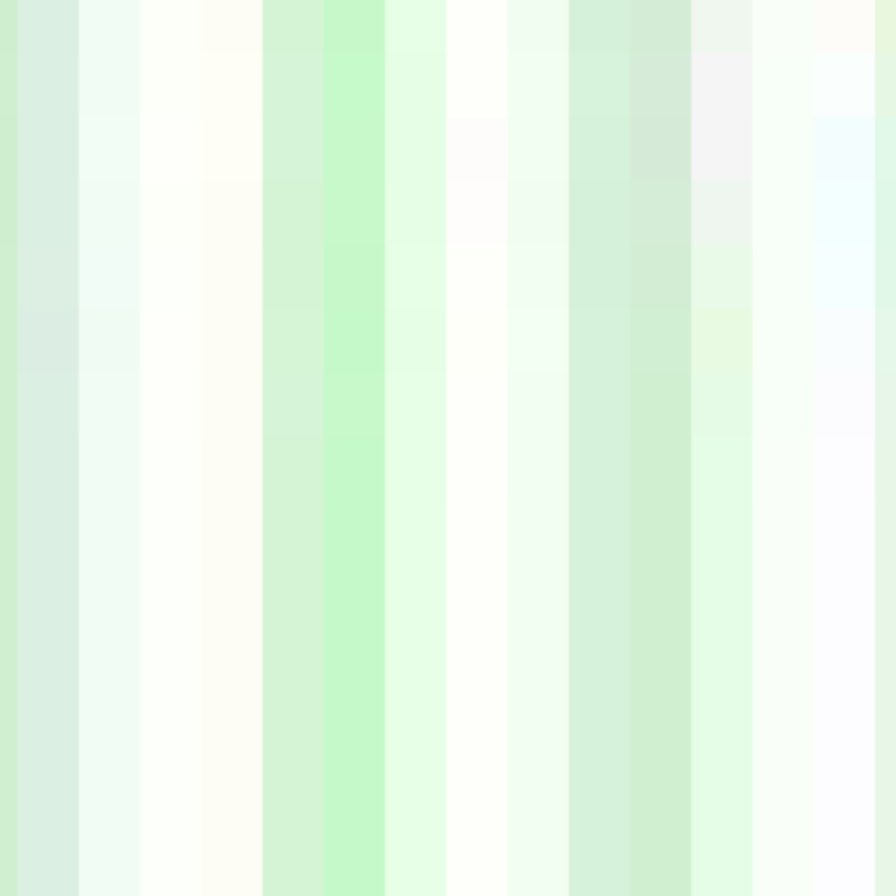
This pattern is drawn by a Shadertoy shader. Its source:

```glsl
// Pale green vertical stripes in cycles of five, with faint blocky tints near the top.

const float STRIPE_WIDTH = 0.06836;
const float FIRST_EDGE = 0.0195;
const float ROW_HEIGHT = 0.0716;
const float TOP_ROW_EDGE = 0.0586;
const float EDGE_SOFTNESS = 0.0022;
const int CYCLE = 5;

// Each cycle runs from dark green to near white.
const vec3 COOL[5] = vec3[5](
    vec3(0.812, 0.937, 0.816), vec3(0.863, 0.937, 0.890),
    vec3(0.945, 0.988, 0.961), vec3(0.994, 1.000, 0.980),
    vec3(0.994, 0.994, 0.962));
const vec3 VIVID[5] = vec3[5](
    vec3(0.837, 0.957, 0.841), vec3(0.778, 0.976, 0.790),
    vec3(0.906, 0.996, 0.904), vec3(0.996, 1.000, 0.980),
    vec3(0.953, 0.996, 0.949));
const vec3 MUTED[5] = vec3[5](
    vec3(0.841, 0.949, 0.857), vec3(0.816, 0.937, 0.820),
    vec3(0.898, 0.988, 0.902), vec3(0.976, 1.000, 0.973),
    vec3(0.994, 0.988, 0.996));
const vec3 LAST_EDGE = vec3(0.910, 0.965, 0.910);

float hash(vec2 p) {
    return fract(sin(dot(p, vec2(127.1, 311.7))) * 43758.5453);
}

// Soft elliptical falloff, measured in cells.
float blotch(vec2 cell, vec2 center, vec2 radius) {
    vec2 d = (cell - center) / radius;
    return exp(-dot(d, d));
}

vec3 stripeColor(float column) {
    int index = int(clamp(column, 0.0, 15.0));
    int cycle = index / CYCLE;
    int tone = index % CYCLE;
    if (cycle == 0) return COOL[tone];
    if (cycle == 1) return VIVID[tone];
    if (cycle == 2) return MUTED[tone];
    return LAST_EDGE;
}

// Grey, mint, yellow and pink tints, plus slight noise that fades downward.
vec3 cellTint(vec2 cell) {
    vec3 tint = vec3(0.070, -0.037, 0.066) * blotch(cell, vec2(11.7, 1.5), vec2(0.7, 2.3));
    tint += vec3(-0.052, 0.012, 0.0) * blotch(cell, vec2(14.4, 3.0), vec2(0.9, 2.2));
    tint += vec3(0.010, 0.0, -0.040) * blotch(cell, vec2(14.7, 0.0), vec2(0.8, 1.3));
    tint += vec3(0.012, -0.004, -0.022) * blotch(cell, vec2(12.0, 5.0), vec2(0.5, 0.8));
    tint += vec3(0.0, -0.016, 0.004) * blotch(cell, vec2(8.0, 2.5), vec2(0.5, 0.7));
    float fade = 1.0 - smoothstep(4.0, 8.0, cell.y);
    return tint + (hash(cell) - 0.5) * 0.006 * fade;
}

vec3 cellColor(vec2 cell) {
    return clamp(stripeColor(cell.x) + cellTint(cell), 0.0, 1.0);
}

void mainImage(out vec4 fragColor, in vec2 fragCoord) {
    vec2 uv = fragCoord / iResolution.xy;
    vec2 cellSize = vec2(STRIPE_WIDTH, ROW_HEIGHT);
    vec2 grid = (vec2(uv.x, 1.0 - uv.y) - vec2(FIRST_EDGE, TOP_ROW_EDGE)) / cellSize + 1.0;

    // Blend the four nearest cells across narrow soft edges.
    vec2 softness = max(vec2(EDGE_SOFTNESS), 0.75 / iResolution.xy) / cellSize;
    vec2 corner = floor(grid - 0.5);
    vec2 blend = smoothstep(0.5 - softness, 0.5 + softness, grid - 0.5 - corner);
    vec3 upper = mix(cellColor(corner), cellColor(corner + vec2(1.0, 0.0)), blend.x);
    vec3 lower = mix(cellColor(corner + vec2(0.0, 1.0)), cellColor(corner + 1.0), blend.x);
    fragColor = vec4(mix(upper, lower, blend.y), 1.0);
}
```
